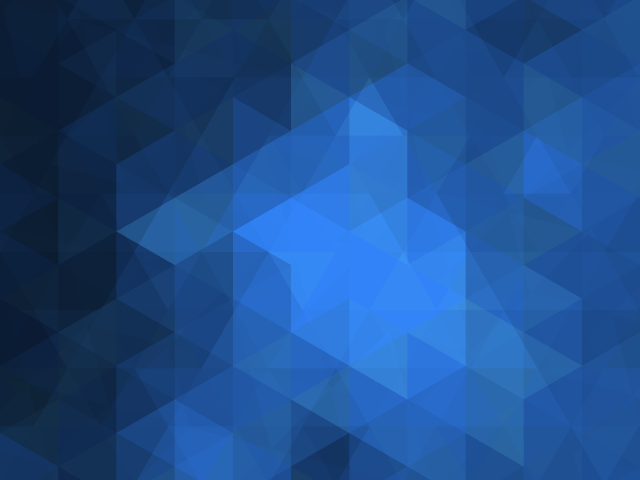
This background is drawn by a Shadertoy shader. Its source:

```glsl
#define CELL 0.1212        // triangle height, in canvas heights
#define SIDE (CELL * 1.1547)
#define OVERLAY 0.26       // weight of the horizontal mesh
#define GRAIN 0.075        // tone variation between facets
#define OVERLAY_GRAIN 0.06
#define SHARD_GRAIN 0.022
#define TEAL 0.045
#define SAMPLES 3
#define GLOWS 12

// Glow: centre x, centre y (downwards), radius, strength
const vec4 glows[GLOWS] = vec4[GLOWS](
    vec4(0.69, 0.56, 0.24,  0.42),
    vec4(0.58, 0.45, 0.10,  0.23),
    vec4(0.90, 0.58, 0.09,  0.20),
    vec4(0.78, 0.28, 0.09,  0.23),
    vec4(1.15, 0.34, 0.09,  0.20),
    vec4(0.57, 0.05, 0.20, -0.11),
    vec4(1.10, 0.02, 0.13, -0.18),
    vec4(0.68, 0.98, 0.10, -0.19),
    vec4(0.42, 0.95, 0.16,  0.30),
    vec4(0.06, 0.98, 0.10,  0.17),
    vec4(0.94, 0.75, 0.20,  0.20),
    vec4(0.35, 0.47, 0.09,  0.25));

float hash(vec2 p) {
    vec3 q = fract(vec3(p.xyx) * 0.1031);
    q += dot(q, q.yzx + 33.33);
    return fract((q.x + q.y) * q.z);
}

// Equilateral mesh with upright edges: centroid in xy, cell id in zw
vec4 triangle(vec2 p) {
    vec2 slanted = (p.y + vec2(-0.57735, 0.57735) * p.x) / SIDE;
    vec2 cell = floor(slanted);
    vec2 f = slanted - cell;
    float right = step(f.x, f.y);
    vec2 c = cell + mix(vec2(2.0, 1.0), vec2(1.0, 2.0), right) / 3.0;
    vec2 centre = vec2((c.y - c.x) * CELL, 0.5 * (c.x + c.y) * SIDE);
    return vec4(centre, cell + vec2(right * 57.0 + 40.0, 70.0));
}

// Left-to-right ramp with soft bright and dark spots
float lightAt(vec2 p) {
    float light = 0.22 + 0.36 * smoothstep(0.0, 0.87, p.x);
    for (int i = 0; i < GLOWS; i++) {
        vec2 d = (p - glows[i].xy) / glows[i].z;
        light += glows[i].w * exp(-dot(d, d));
    }
    return light;
}

vec3 facets(vec2 p) {
    // Upright mesh, horizontal mesh and faint oblique shards
    vec2 uprightOrigin = vec2(0.7275, 0.2023);
    vec2 flatOrigin = vec2(0.280, 0.040);
    vec4 upright = triangle(p - uprightOrigin);
    vec4 flatMesh = triangle((p - flatOrigin).yx);
    mat2 turn = mat2(0.966, 0.259, -0.259, 0.966);
    vec4 shard = triangle(turn * p * 0.8);

    float light = mix(lightAt(upright.xy + uprightOrigin),
                      lightAt(flatMesh.yx + flatOrigin), OVERLAY);
    light += GRAIN * (hash(upright.zw) - 0.5);
    light += OVERLAY_GRAIN * (hash(flatMesh.zw + 19.0) - 0.5);
    light += SHARD_GRAIN * (hash(shard.zw + 43.0) - 0.5);
    light = clamp(light, 0.20, 0.97);

    // Blue ramp, with some facets leaning to teal
    float teal = smoothstep(0.5, 1.0, hash(upright.zw + 7.0)) * TEAL;
    teal += smoothstep(0.6, 1.0, hash(flatMesh.zw + 71.0)) * TEAL * 0.5;
    return light * (vec3(0.20, 0.53, 1.0) + teal * vec3(0.8, 1.2, -0.6));
}

void mainImage(out vec4 fragColor, in vec2 fragCoord) {
    // Supersampling smooths the facet edges
    vec3 color = vec3(0.0);
    for (int i = 0; i < SAMPLES * SAMPLES; i++) {
        vec2 offset = (vec2(i % SAMPLES, i / SAMPLES) + 0.5) / float(SAMPLES) - 0.5;
        vec2 p = (fragCoord + offset) / iResolution.y;
        color += facets(vec2(p.x, 1.0 - p.y));
    }
    fragColor = vec4(color / float(SAMPLES * SAMPLES), 1.0);
}
```
